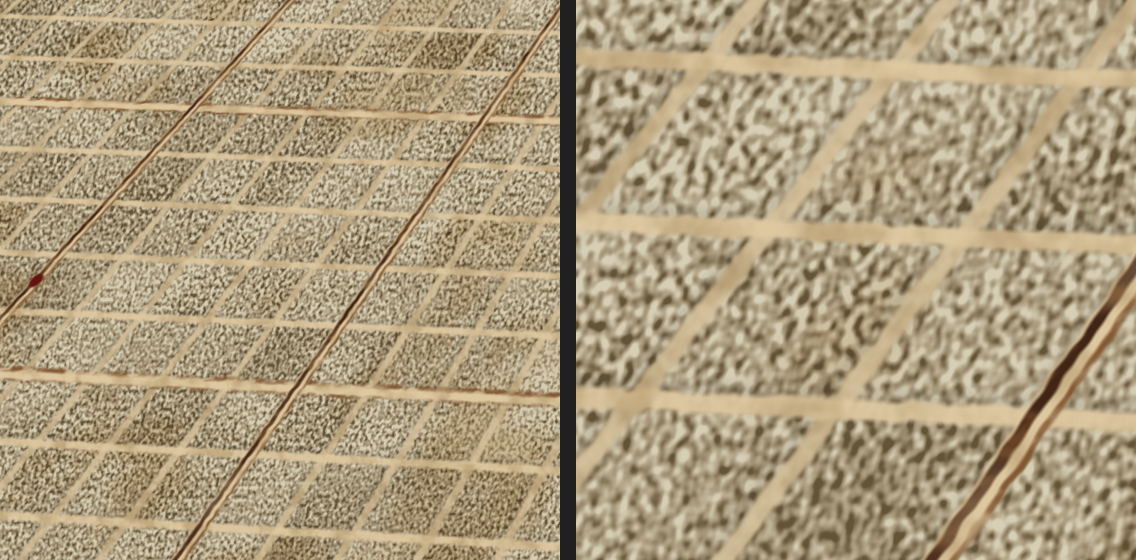
Left: the whole. Right: its middle third, enlarged.
Give the GLSL for this texture, as a WebGL 2 fragment shader.

```glsl
#version 300 es
precision highp float;
// Speckled paving seen at a slant: small stone tiles with pale grout, grouped
// five by five into panels split by rusty joints. An inverse homography maps
// the canvas to tile units; gradient noise makes the grain, fbm the wear.
uniform vec2 u_resolution;
out vec4 fragColor;

const float PANEL = 5.0;          // tiles along one panel side
const float GROUT_HALF = 0.057;   // half widths in tile units
const float JOINT_HALF = 0.085;

const vec3 STONE_DARK  = vec3(0.37, 0.31, 0.20);
const vec3 STONE_MID   = vec3(0.66, 0.60, 0.485);
const vec3 STONE_LIGHT = vec3(0.84, 0.81, 0.71);
const vec3 GROUT_PALE  = vec3(0.87, 0.785, 0.63);
const vec3 GROUT_TAN   = vec3(0.77, 0.67, 0.50);
const vec3 RUST        = vec3(0.50, 0.33, 0.18);
const vec3 CRACK       = vec3(0.25, 0.14, 0.08);
const vec3 RED_LEAF    = vec3(0.38, 0.08, 0.06);

float hash(vec2 p) {
  return fract(sin(dot(p, vec2(127.1, 311.7))) * 43758.5453);
}

float noise(vec2 p) {
  vec2 i = floor(p), f = fract(p);
  f = f * f * (3.0 - 2.0 * f);
  return mix(mix(hash(i), hash(i + vec2(1, 0)), f.x),
             mix(hash(i + vec2(0, 1)), hash(i + vec2(1, 1)), f.x), f.y);
}

// Slope of a random unit gradient at lattice point i, seen from offset d
float slope(vec2 i, vec2 d) {
  float a = 6.2832 * hash(i);
  return dot(vec2(cos(a), sin(a)), d);
}

// Gradient noise, about -0.7 to 0.7, with no broad patches
float gradientNoise(vec2 p) {
  vec2 i = floor(p), f = fract(p), w = f * f * (3.0 - 2.0 * f);
  vec2 x = vec2(1, 0), y = vec2(0, 1);
  return mix(mix(slope(i, f), slope(i + x, f - x), w.x),
             mix(slope(i + y, f - y), slope(i + 1.0, f - 1.0), w.x), w.y);
}

float fbm(vec2 p) {
  float sum = 0.0, amp = 0.5;
  for (int i = 0; i < 3; i++) {
    sum += amp * noise(p);
    p = p * 2.03 + 17.3;
    amp *= 0.5;
  }
  return sum / 0.875;
}

// Signed distance to the nearest multiple of a period
vec2 nearestLine(vec2 t, float period) {
  return (fract(t / period + 0.5) - 0.5) * period;
}

// Smooth-edged strip around zero
float strip(float d, float halfWidth, float soft) {
  return 1.0 - smoothstep(halfWidth - soft, halfWidth + soft, abs(d));
}

// Canvas point to tile units: x across the panel, y towards the viewer
vec2 toTiles(vec2 p) {
  mat3 panelToCanvas = mat3(0.5082, -0.0297, -0.0146,
                            -0.4132, -0.5229, -0.1569,
                            0.3451, 0.8073, 1.0);
  vec3 q = inverse(panelToCanvas) * vec3(p, 1.0);
  return PANEL * q.xy / q.z;
}

// Pebbled tile face, with its own tone and soft stains
vec3 stone(vec2 p, vec2 tile) {
  vec2 lean = vec2(p.x - 0.2 * p.y, p.y);
  float grain = gradientNoise(lean * vec2(168.0, 128.0))
              + 0.4 * gradientNoise(lean * vec2(245.0, 200.0) + 31.0);
  float contrast = 0.75 + 0.45 * noise(tile * 1.6 + 12.0);
  float tone = 0.2 * (hash(floor(tile) + 4.0) - 0.5);
  float pale = smoothstep(0.5, 0.8, fbm(tile * 0.6 + 8.0));
  float patchy = 0.22 * (fbm(tile * 1.8 + 71.0) - 0.5);
  float level = clamp(0.5 + contrast * grain + tone + patchy + 0.18 * pale, 0.0, 1.0);
  vec3 c = mix(STONE_DARK, STONE_MID, smoothstep(-0.1, 0.55, level));
  c = mix(c, STONE_LIGHT, smoothstep(0.42, 1.0, level));
  float brown = smoothstep(0.5, 0.75, fbm(tile * 0.8 + 41.0));
  return c * mix(vec3(1.0), vec3(0.93, 0.88, 0.80), brown);
}

// Sparse dark chips, at most one in each block of tiles
float chips(vec2 tile) {
  vec2 block = floor(tile / 1.7);
  vec2 centre = 0.2 + 0.6 * vec2(hash(block + 2.0), hash(block + 9.0));
  float d = length(fract(tile / 1.7) - centre) + 0.02 * noise(tile * 22.0);
  return step(0.86, hash(block + 23.0)) * (1.0 - smoothstep(0.02, 0.045, d));
}

void main() {
  vec2 p = gl_FragCoord.xy / u_resolution;
  vec2 tile = toTiles(p);
  vec2 soft = vec2(length(vec2(dFdx(tile.x), dFdy(tile.x))),
                   length(vec2(dFdx(tile.y), dFdy(tile.y)))) * 0.8;
  float wear = fbm(p * 38.0);
  vec2 ragged = 0.024 * (vec2(noise(p * 90.0), noise(p * 90.0 + 50.0)) - 0.5);

  vec3 color = mix(stone(p, tile), CRACK, 0.85 * chips(tile));

  // Soft grout between tiles, with a faint shade beside it
  vec2 g = nearestLine(tile, 1.0) + ragged;
  color *= 1.0 - 0.1 * max(strip(g.x + 0.04, 0.08, 0.06), strip(g.y + 0.04, 0.08, 0.06));
  vec3 grout = mix(GROUT_TAN, GROUT_PALE, smoothstep(0.2, 0.65, wear));
  color = mix(color, grout * 0.96, 0.9 * strip(g.x, GROUT_HALF, soft.x + 0.02));
  color = mix(color, grout, 0.94 * strip(g.y, GROUT_HALF, soft.y + 0.02));

  // Panel joints: pale mortar, broken rusty rims and cracks that come and go
  vec2 j = nearestLine(tile, PANEL) + ragged;
  float stain = smoothstep(0.32, 0.65, fbm(tile * 2.2 + 5.0));
  float mottle = smoothstep(0.25, 0.7, fbm(tile * 7.0 + 63.0));
  float worn = smoothstep(-3.0, -2.0, tile.x);
  color = mix(color, grout, 0.95 * strip(j.y, JOINT_HALF, soft.y + 0.02));
  color = mix(color, RUST, strip(j.y + 0.08, 0.035, soft.y + 0.02) * (0.35 + 0.6 * stain) * mottle);
  color = mix(color, RUST, strip(j.y - 0.095, 0.025, soft.y + 0.015) * (0.9 - 0.5 * stain) * mottle);
  color = mix(color, grout, 0.95 * worn * strip(j.x, JOINT_HALF, soft.x + 0.02));
  color = mix(color, RUST, worn * strip(j.x - 0.075, 0.02, soft.x + 0.01) * (0.35 + 0.6 * mottle));
  color = mix(color, mix(RUST, CRACK, 0.35 + 0.65 * mottle),
              worn * strip(j.x + 0.035, 0.032, soft.x + 0.01) * (0.75 + 0.25 * stain));

  // One small red leaf caught in the left joint
  vec2 leaf = (p - vec2(0.064, 0.499)) * mat2(0.75, 0.66, -0.66, 0.75);
  float leafDist = length(leaf / vec2(0.018, 0.009)) + 0.5 * (wear - 0.5);
  color = mix(color, RED_LEAF, 1.0 - smoothstep(0.6, 1.1, leafDist));

  fragColor = vec4(color, 1.0);
}
```
